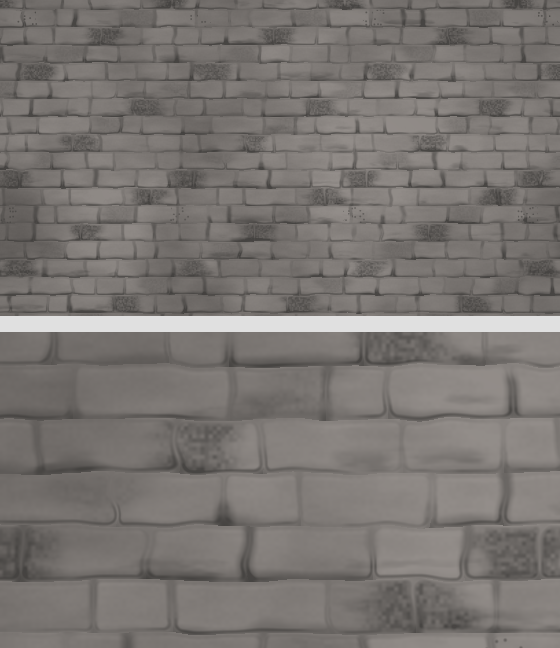
Top: the whole. Bottom: its middle third, enlarged.
Give the GLSL for this texture, as a WebGL 1 fragment shader.

```glsl
precision highp float;
// Weathered grey brick wall, painted in soft charcoal strokes.
// A block of 5 by 11 bricks with jittered joints repeats in staggered bands;
// edge distances shade it, and layered noise lays broad stains over it all.

uniform vec2 u_resolution;

const float ROWS = 17.7;         // courses in the canvas height
const float ROW_SHIFT = 0.47;    // part of a course cut off at the top
const float BRICK_W = 0.11;      // mean brick length in canvas heights
const float BLOCK_COLS = 5.0;    // bricks across one repeat
const float BLOCK_ROWS = 11.0;   // courses down one repeat
const float STAGGER = 0.0625;    // sideways shift of each repeat band
const float JITTER = 0.62;       // joint wander in brick lengths
const vec3 SHADE = vec3(0.235, 0.228, 0.220);
const vec3 STONE = vec3(0.478, 0.459, 0.446);
const vec3 CHALK = vec3(0.590, 0.568, 0.553);

float hash(vec2 p) {
  vec3 q = fract(vec3(p.xyx) * 0.1031);
  q += dot(q, q.yzx + 33.33);
  return fract((q.x + q.y) * q.z);
}

float noise(vec2 p) {
  vec2 i = floor(p);
  vec2 f = fract(p);
  f = f * f * (3.0 - 2.0 * f);
  float low = mix(hash(i), hash(i + vec2(1.0, 0.0)), f.x);
  float high = mix(hash(i + vec2(0.0, 1.0)), hash(i + vec2(1.0)), f.x);
  return mix(low, high, f.y);
}

float fbm(vec2 p) {
  float sum = 0.0;
  float amp = 0.5;
  for (int k = 0; k < 4; k++) {
    sum += amp * noise(p);
    p = p * 2.03 + 17.3;
    amp *= 0.5;
  }
  return sum / 0.9375;
}

// Position of upright joint i in a course, in brick lengths
float jointAt(float i, float course) {
  float k = mod(i, BLOCK_COLS);
  return i + JITTER * (hash(vec2(k + 40.0, course * 7.0 + 3.0)) - 0.5);
}

float roundBox(vec2 p, vec2 halfSize, float radius) {
  vec2 q = abs(p) - halfSize + radius;
  return length(max(q, 0.0)) + min(max(q.x, q.y), 0.0) - radius;
}

// Soft stroke: one at distance zero, fading out at the given width
float stroke(float d, float width, float px) {
  return 1.0 - smoothstep(0.0, width + px, abs(d));
}

// Distance between two positions on a unit circle
float wrapDistance(float a, float b) {
  return abs(fract(a - b + 0.5) - 0.5);
}

// Small dark holes scattered on a fine grid
float pits(vec2 p, float px) {
  vec2 cell = floor(p * 110.0);
  vec2 centre = 0.3 + 0.4 * vec2(hash(cell + 5.0), hash(cell + 71.0));
  float d = length(fract(p * 110.0) - centre) / 110.0;
  return stroke(d, 0.002, px) * step(0.72, hash(cell + 13.0));
}

void main() {
  float px = 1.0 / u_resolution.y;
  vec2 p = gl_FragCoord.xy * px;
  vec2 uv = gl_FragCoord.xy / u_resolution;

  // Hand-drawn wobble
  vec2 wobble = vec2(noise(p * 38.0), noise(p * 30.0 + 50.0)) - 0.5;
  vec2 q = p + wobble * vec2(0.010, 0.006);

  // Course, repeat block and brick lookup
  float v = (1.0 - q.y) * ROWS + ROW_SHIFT;
  float row = floor(v);
  float fy = fract(v);
  float course = mod(row, BLOCK_ROWS);
  float wallX = q.x + STAGGER * floor(row / BLOCK_ROWS);
  float blockX = fract(wallX / (BRICK_W * BLOCK_COLS));
  float x = wallX / BRICK_W + 0.5 * mod(course, 2.0) + 0.3 * hash(vec2(course, 9.0));
  float id = floor(x);
  if (x < jointAt(id, course)) id -= 1.0;
  else if (x > jointAt(id + 1.0, course)) id += 1.0;
  float left = jointAt(id, course);
  float right = jointAt(id + 1.0, course);
  vec2 brick = vec2(mod(id, BLOCK_COLS) + 20.0, course + 3.0);

  // Edge distances in canvas heights
  vec2 size = vec2((right - left) * BRICK_W, 1.0 / ROWS);
  vec2 local = vec2((x - left) * BRICK_W, (1.0 - fy) * size.y);
  float d = roundBox(local - 0.5 * size, 0.5 * size - vec2(0.003), 0.007);
  float face = 1.0 - smoothstep(-0.004, 0.003, d);
  float side = min(local.x, size.x - local.x);
  float joint = mod(id + step(0.5 * size.x, local.x), BLOCK_COLS);
  float jointDark = hash(vec2(joint + 31.0, course + 57.0));

  // Broad stains, brush marks and grain
  float cloud = fbm(p * 3.4 + 4.0);
  float brush = fbm(p * vec2(13.0, 36.0));
  float patchy = noise(p * vec2(24.0, 30.0) + 90.0);
  float grain = noise(p * 230.0);
  float tone = 0.40 * (hash(brick) - 0.5) * face + 2.3 * (cloud - 0.5);
  tone += 0.60 * (brush - 0.5) + 0.10 * (grain - 0.5);

  // Shadows along the joints and under each brick
  float mortar = smoothstep(-px, px + 0.001, d);
  float under = 1.0 - smoothstep(0.002, 0.006 + 0.015 * patchy, local.y);
  float upright = 1.0 - smoothstep(0.001, 0.005 + 0.009 * jointDark, side);
  float outline = stroke(d, 0.002, px) * smoothstep(0.25, 0.7, brush);
  float lower = smoothstep(0.6, 0.2, local.y / size.y);
  float dark = 0.05 * mortar + outline * (0.10 + 0.26 * lower);
  dark += under * (0.08 + 0.50 * patchy * hash(brick + 11.0));
  dark += upright * (0.05 + 0.45 * jointDark * smoothstep(0.15, 0.7, patchy));

  // Charcoal rubbings step back diagonally from course to course
  float reach = wrapDistance(blockX, 0.98 - 0.19 * course) + 0.10 * (brush - 0.5);
  float charcoal = (1.0 - smoothstep(0.04, 0.13, reach)) * face;
  charcoal *= mix(1.0, 0.35, mod(course, 2.0));
  dark += charcoal * (0.22 + 0.40 * grain);
  float smear = smoothstep(0.60, 0.78, fbm(p * vec2(9.0, 30.0) + 33.0));
  dark += 0.30 * smear * lower;

  // One pitted spot in each repeat
  float pitted = step(wrapDistance(blockX, 0.15), 0.06) * step(abs(course - 1.0), 0.5);
  dark += 0.5 * pits(p, px) * pitted * face;

  // Chalky upper edges and darker canvas rim
  float lip = stroke(size.y - local.y - 0.006, 0.003, px) * (1.0 - mortar);
  tone += 0.15 * lip * patchy;
  vec2 rim = uv - vec2(0.5, 0.46);
  dark += 0.55 * dot(rim, rim);

  vec3 color = mix(STONE, CHALK, clamp(tone + 0.30, -0.9, 0.9));
  color = mix(color, SHADE, clamp(dark, 0.0, 0.85));
  gl_FragColor = vec4(color, 1.0);
}
```
